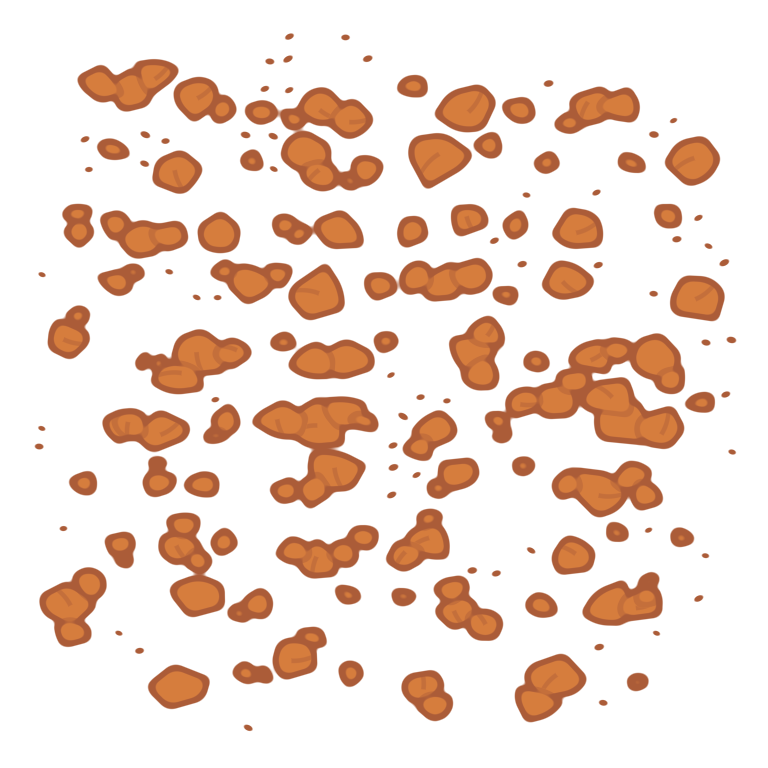
Write a Shadertoy shader that draws this texture.

```glsl
vec3 hash3(vec3 p) {
    p = fract(p * vec3(.1031, .1030, .0973) + .137);
    p += dot(p, p.yxz + 33.33);
    return fract((p.xxy + p.yxx) * p.zyx);
}

float smoothMin(float a, float b, float k) {
    float h = max(k - abs(a - b), 0.) / k;
    return min(a, b) - h * h * k * .25;
}

// Rounded polygon cut by six uneven sides around an ellipse
float stoneDistance(vec2 p, vec2 radius, vec3 seed) {
    float d = -1.;
    for (int i = 0; i < 6; i++) {
        vec3 r = hash3(seed + vec3(17., 31., 5. * float(i) + 20.));
        float angle = (float(i) + .55 * (r.x - .5)) * 1.0472 + seed.x;
        vec2 normal = vec2(cos(angle), sin(angle));
        float side = dot(p, normal) - length(radius * normal) * mix(.8, 1.1, r.y);
        d = -smoothMin(-d, -side, .011);
    }
    return d;
}

// x: distance to the joined stones, y: strength of inner seams
vec2 rockField(vec2 p, float soft) {
    float d = 1., seam = 0.;
    for (int y = 1; y >= -1; y--)
    for (int x = -1; x <= 1; x++) {
        // Staggered wrapping cells, empty near the border
        float row = floor(p.y * 12.) + float(y);
        float shift = (mod(row, 2.) - .5) * .5;
        vec2 cell = vec2(floor(p.x * 12. - shift) + float(x), row);
        vec2 id = mod(cell, 12.);
        vec2 edge = abs(id - 5.5) / 5.;
        vec3 group = hash3(vec3(id, 1.));
        vec3 place = hash3(vec3(id, 2.));
        if (dot(edge * edge, edge) > 1.08 || place.z > .95) continue;

        vec2 centre = (cell + .5 + vec2(shift, 0.) + .5 * (place.xy - .5)) / 12.;
        bool big = group.x * .6 + .4 * mod(id.x + id.y, 2.) > .48;
        float size = big ? mix(.027, .038, group.z) : mix(.016, .024, group.z);
        int count = 1 + int(group.y * (big ? 3. : 1.6));

        // Later stones lie over earlier ones
        for (int k = 0; k < count; k++) {
            vec3 seed = vec3(id, float(k) + 3.);
            vec3 r = hash3(seed);
            float turn = 6.2832 * place.z + 2.3 * float(k);
            vec2 q = p - centre;
            float radius = size;
            if (k > 0) {
                q -= size * 1.25 * vec2(cos(turn), .8 * sin(turn));
                radius *= mix(.6, .95, r.x);
            }
            float stone = stoneDistance(q, radius * vec2(1.04, .8), seed);
            float line = abs(stone + .0035) - .0035;

            // Curved crack running in from one side
            if (radius > .025 && r.y > .4) {
                float a = 6.2832 * r.z;
                vec2 c = mat2(cos(a), -sin(a), sin(a), cos(a)) * q;
                float crack = abs(c.x + 9. * c.y * c.y - .004) - .003;
                line = min(line, max(crack, -c.y - .003));
            }
            float band = smoothstep(soft, -soft, line);
            seam = mix(seam, band, smoothstep(soft, -soft, stone));
            d = smoothMin(d, stone, .006);
        }
    }
    return vec2(d, seam);
}

// Tiny crumbs in loose clusters, kept clear of the stones
float crumbDistance(vec2 p, float soft) {
    vec2 cell = mod(floor(p * 30.), 30.);
    vec3 r = hash3(vec3(cell, 41.));
    vec3 cluster = hash3(vec3(floor(cell / 3.), 57.));
    vec2 centre = (cell + mix(vec2(.25), vec2(.75), r.xy)) / 30.;
    vec2 edge = abs(centre - .5) / .46;
    if (cluster.x > .45 || r.z > .42 || dot(edge * edge, edge) > 1.) return 1.;
    if (rockField(centre, soft).x < .011) return 1.;
    vec2 q = p - centre;
    q.y += (r.x - .5) * .7 * q.x;
    return (length(q * vec2(.68, 1.)) - mix(.003, .0042, r.y)) * 1.1;
}

void mainImage(out vec4 fragColor, in vec2 fragCoord) {
    vec2 p = fract(fragCoord / iResolution.xy);
    float soft = .8 / iResolution.y;
    vec3 white = vec3(1.);
    vec3 clay = vec3(.84, .49, .24);
    vec3 seamColor = vec3(.77, .435, .23);
    vec3 outline = vec3(.67, .36, .22);

    vec2 rock = rockField(p, soft);
    float shape = min(rock.x, crumbDistance(p, soft));

    // Clay faces, soft seams, then the dark rim
    vec3 color = mix(clay, seamColor, rock.y);
    color = mix(color, outline, smoothstep(-soft, soft, rock.x + .0075));
    color = mix(color, white, smoothstep(-soft, soft, shape));
    fragColor = vec4(color, 1.);
}
```
